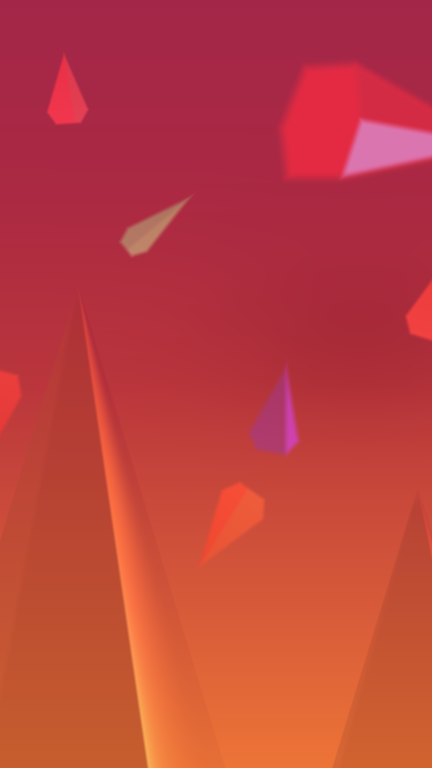
Write a Shadertoy shader that draws this background.

```glsl
// Faceted crystals drifting over two tall spires in a warm dusk gradient.
// Spires are cut by slopes measured from their tips; crystals are tapered
// distance fields with a fold between two face colours and a focus blur.

const vec2 CANVAS = vec2(4.32, 7.68);   // working units, y runs downward

float cover(float d, float blur) {
    return 1.0 - smoothstep(-blur, blur, d);
}

// Signed distance to the line a-b, positive on its outer side
float edge(vec2 p, vec2 a, vec2 b) {
    vec2 e = normalize(b - a);
    return dot(p - a, vec2(-e.y, e.x));
}

float triangle(vec2 p, vec2 a, vec2 b, vec2 c) {
    return max(edge(p, a, b), max(edge(p, b, c), edge(p, c, a)));
}

vec3 dusk(vec2 p) {
    vec3 stops[5] = vec3[5](
        vec3(0.64, 0.15, 0.285), vec3(0.67, 0.16, 0.26), vec3(0.73, 0.21, 0.235),
        vec3(0.825, 0.335, 0.225), vec3(0.93, 0.455, 0.215));
    float t = clamp(p.y / CANVAS.y, 0.0, 0.9999) * 4.0;
    int i = int(t);
    vec3 col = mix(stops[i], stops[i + 1], fract(t));
    vec2 q = (p - vec2(3.6, 3.4)) / vec2(1.4, 0.85);
    return col - vec3(0.055, 0.03, 0.02) * exp(-dot(q, q));
}

// Tapered crystal with chamfered base; fold is the crease position, -1 to 1
vec3 crystal(vec3 col, vec2 p, vec2 tip, vec2 base, float halfWidth, float fold,
             vec3 faceA, vec3 faceB, float blur) {
    vec2 axis = normalize(base - tip);
    float len = length(base - tip), shoulder = 0.82 * len;
    vec2 q = vec2(dot(p - tip, vec2(axis.y, -axis.x)), dot(p - tip, axis));
    float slope = halfWidth / shoulder;
    float side = (abs(q.x) - slope * q.y) / sqrt(1.0 + slope * slope);
    vec2 chamfer = normalize(vec2(len - shoulder, 0.4 * halfWidth));
    float cut = dot(vec2(abs(q.x), q.y) - vec2(halfWidth, shoulder), chamfer);
    float d = max(max(side, cut), q.y - len);
    float crease = cover(fold * slope * q.y - q.x, blur);
    vec3 face = mix(faceA, faceB, crease) + 0.03 * (q.y / len - 0.5);
    return mix(col, face, cover(d, blur));
}

// Large, out-of-focus crystal lying on its side
vec3 blurredCrystal(vec3 col, vec2 p) {
    vec2 tip = vec2(4.96, 1.45), crease = vec2(3.61, 1.2);
    vec2 rim[6] = vec2[6](tip, vec2(3.55, 0.64), vec2(3.05, 0.67),
        vec2(2.81, 1.28), vec2(2.87, 1.78), vec2(3.42, 1.78));
    float d = -10.0;
    for (int i = 0; i < 6; i++) d = max(d, edge(p, rim[i], rim[(i + 1) % 6]));
    float body = cover(d, 0.075);
    col = mix(col, vec3(0.89, 0.165, 0.26), body);
    float shade = cover(triangle(p, tip, rim[1], crease), 0.06);
    col = mix(col, vec3(0.83, 0.17, 0.27), shade * body);
    float shine = cover(triangle(p, tip, crease, rim[5]), 0.045);
    return mix(col, vec3(0.86, 0.46, 0.69), shine * body);
}

// Spire with a shaded face, a faint outer facet and a lit face past the ridge
vec3 spire(vec3 col, vec2 p, vec2 tip, float ridge, float facet,
           vec3 high, vec3 low, float glow) {
    const float SPREAD = 0.305;
    float soft = 0.012;
    float x = p.x - tip.x, depth = p.y - tip.y;
    float t = clamp(depth / (CANVAS.y - tip.y), 0.0, 1.0);
    float inside = cover((abs(x) - SPREAD * depth) * 0.956, soft);

    vec3 shaded = mix(high, low, t);
    float outer = cover(x - facet * depth, 0.035);
    shaded += vec3(0.025, 0.015, 0.012) * outer;

    // Light falls off from the ridge toward the outer edge
    float across = clamp((x - ridge * depth) / max((SPREAD - ridge) * depth, 0.01), 0.0, 1.0);
    vec3 bright = mix(vec3(0.86, 0.25, 0.24), vec3(0.99, 0.42, 0.25), smoothstep(0.0, 0.5, t));
    bright = mix(bright, vec3(0.96, 0.47, 0.23), smoothstep(0.6, 1.0, t));
    vec3 dim = col - vec3(0.025, 0.02, 0.005);
    vec3 lit = mix(bright, dim, smoothstep(0.0, 0.85, across));
    float rim = exp(-across * 7.0) * smoothstep(0.3, 1.0, t) * glow;
    lit += vec3(0.02, 0.24, 0.12) * rim;

    vec3 face = mix(shaded, lit, 1.0 - cover(x - ridge * depth, 0.02));
    return mix(col, face, inside * smoothstep(0.0, 0.12, t + 0.03));
}

void mainImage(out vec4 fragColor, in vec2 fragCoord) {
    vec2 uv = fragCoord / iResolution.xy;
    vec2 p = vec2(uv.x, 1.0 - uv.y) * CANVAS;
    vec3 col = dusk(p);

    // Spires
    col = spire(col, p, vec2(0.78, 2.85), 0.145, -0.19,
                vec3(0.675, 0.18, 0.215), vec3(0.775, 0.37, 0.18), 1.0);
    col = spire(col, p, vec2(4.18, 4.87), 0.2, -0.28,
                vec3(0.71, 0.25, 0.21), vec3(0.82, 0.39, 0.185), 0.3);

    // Floating crystals
    col = blurredCrystal(col, p);
    col = crystal(col, p, vec2(0.64, 0.54), vec2(0.685, 1.235), 0.205, 0.25,
                  vec3(0.93, 0.2, 0.29), vec3(0.88, 0.235, 0.31), 0.02);
    col = crystal(col, p, vec2(1.89, 1.98), vec2(1.26, 2.49), 0.15, 0.1,
                  vec3(0.69, 0.46, 0.38), vec3(0.74, 0.51, 0.4), 0.03);
    col = crystal(col, p, vec2(2.86, 3.68), vec2(2.71, 4.52), 0.25, 0.5,
                  vec3(0.67, 0.22, 0.41), vec3(0.8, 0.25, 0.68), 0.04);
    col = crystal(col, p, vec2(1.99, 5.67), vec2(2.52, 4.91), 0.25, 0.15,
                  vec3(0.92, 0.345, 0.22), vec3(0.95, 0.29, 0.2), 0.03);
    col = crystal(col, p, vec2(4.5, 2.56), vec2(4.24, 3.38), 0.24, 0.3,
                  vec3(0.93, 0.24, 0.24), vec3(0.9, 0.22, 0.24), 0.025);
    col = crystal(col, p, vec2(-0.22, 4.74), vec2(0.05, 3.72), 0.22, 0.4,
                  vec3(0.9, 0.23, 0.22), vec3(0.88, 0.22, 0.22), 0.03);

    fragColor = vec4(clamp(col, 0.0, 1.0), 1.0);
}
```
